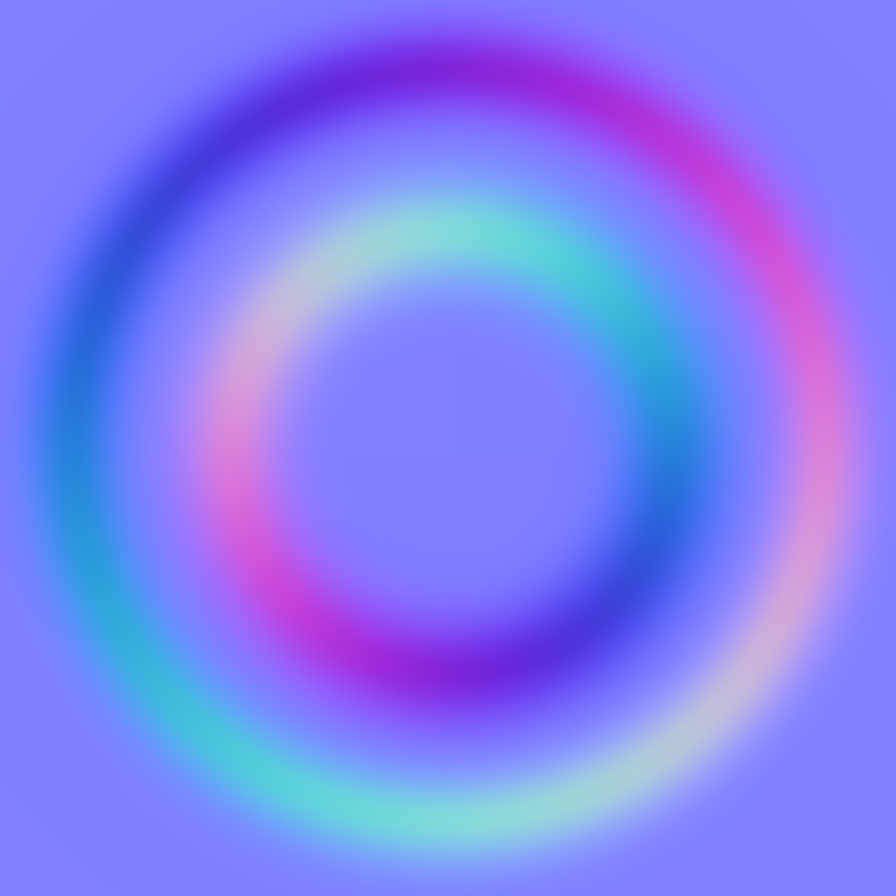
This texture map is drawn by a Shadertoy shader. Its source:

```glsl
// Tangent-space normal map of a soft raised torus on a flat plane.
// Two Gaussian slope bands, outer facing out and inner facing in,
// give the tilt of the normal, which is then packed into RGB.

#define OUTER_RADIUS 0.419
#define OUTER_WIDTH  0.036
#define OUTER_CENTER vec2(0.501, 0.503)
#define INNER_RADIUS 0.246
#define INNER_WIDTH  0.043
#define INNER_CENTER vec2(0.505, 0.495)
#define MAX_TILT     0.71

// Radial tilt of one band: strongest on its circle, fading to both sides.
vec2 slopeBand(vec2 uv, vec2 center, float radius, float width) {
    vec2 offset = uv - center;
    float dist = length(offset);
    float x = (dist - radius) / width;
    return offset / max(dist, 0.0001) * exp(-0.5 * x * x);
}

void mainImage(out vec4 fragColor, in vec2 fragCoord) {
    vec2 uv = fragCoord / iResolution.xy;

    // The inner band leans against the outer one
    vec2 tilt = slopeBand(uv, OUTER_CENTER, OUTER_RADIUS, OUTER_WIDTH)
              - slopeBand(uv, INNER_CENTER, INNER_RADIUS, INNER_WIDTH);
    tilt *= MAX_TILT;

    // Green axis points down
    vec3 normal = vec3(tilt.x, -tilt.y, sqrt(max(1.0 - dot(tilt, tilt), 0.0)));
    fragColor = vec4(0.5 + 0.5 * normal, 1.0);
}
```
